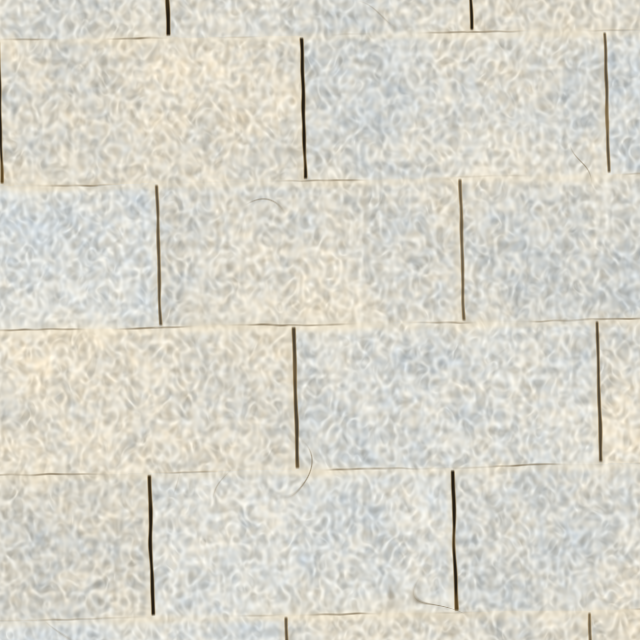
Reproduce this texture procedurally as a three.js fragment shader.

```glsl
// Pale granite block wall in running bond: about two blocks across, four and a half down.
// Courses are tilted and wavering; the grain is made of warped ridged noise,
// with dark open upright joints and cream bed joints holding a broken hairline.

#define BLOCK_W 0.474
#define COURSE_H 0.2262
#define FIRST_BED 0.040
#define FIRST_JOINT 0.450
#define BOND_SHIFT 0.220
#define TILT 0.018
#define GRAIN_FREQ 46.0
#define GRAIN_CONTRAST 0.145
#define EDGE 0.0014

varying vec2 vUv;

const vec3 STONE = vec3(0.835, 0.827, 0.790);
const vec3 CREAM = vec3(0.915, 0.875, 0.785);
const vec3 BROWN = vec3(0.47, 0.41, 0.31);
const vec3 GAP = vec3(0.14, 0.115, 0.075);
const vec3 OCHRE = vec3(0.50, 0.38, 0.19);
const vec3 WARMTH = vec3(0.034, 0.006, -0.034);

vec2 hash2(vec2 p) {
  vec3 q = fract(p.xyx * vec3(0.1031, 0.1030, 0.0973));
  q += dot(q, q.yzx + 33.33);
  return fract((q.xx + q.yz) * q.zy);
}

float corner(vec2 cell, vec2 f, vec2 o) {
  return dot(hash2(cell + o + 100.0) * 2.0 - 1.0, f - o);
}

// Gradient noise, roughly -0.7 to 0.7
float noise(vec2 p) {
  vec2 i = floor(p), f = p - i;
  vec2 s = f * f * f * (f * (f * 6.0 - 15.0) + 10.0);
  return mix(mix(corner(i, f, vec2(0.0)), corner(i, f, vec2(1.0, 0.0)), s.x),
             mix(corner(i, f, vec2(0.0, 1.0)), corner(i, f, vec2(1.0)), s.x), s.y);
}

float stroke(float d, float halfWidth) {
  return 1.0 - smoothstep(halfWidth - EDGE, halfWidth + EDGE, abs(d));
}

// Curling light fibres over finer speckle, centred on zero
float grain(vec2 p) {
  vec2 q = p + 0.007 * vec2(noise(p * 34.0), noise(p * 34.0 + 17.3));
  q *= vec2(1.12, 0.9);
  float fibre = 1.0 - smoothstep(0.0, 0.32, abs(noise(q * GRAIN_FREQ)));
  float curl = 1.0 - smoothstep(0.0, 0.34, abs(noise(q.yx * GRAIN_FREQ * 1.35 + 41.0)));
  float speckle = noise(q * GRAIN_FREQ * 2.1 + 9.0);
  return 0.60 * (fibre - 0.5) + 0.40 * (curl - 0.5) + 0.9 * speckle;
}

void main() {
  vec2 p = vUv;

  // Course layout
  float waver = 0.006 * noise(p * vec2(5.0, 3.0) + 3.7) + 0.002 * noise(p * 31.0);
  float v = (p.y - FIRST_BED - TILT * (p.x - 0.5) + waver) / COURSE_H;
  float row = floor(v) + 1.0;
  float rise = fract(v);
  float bed = floor(v + 0.5);
  float dy = (v - bed) * COURSE_H;

  // Upright joints, shifted on alternate courses and leaning slightly
  float start = FIRST_JOINT + 0.006 * row - BOND_SHIFT * mod(row, 2.0);
  float lean = 0.006 * (0.5 - rise) + 0.003 * noise(vec2(p.y * 16.0, row * 7.3));
  float u = (p.x - start - lean) / BLOCK_W;
  float joint = floor(u + 0.5);
  float dx = (u - joint) * BLOCK_W;
  vec2 blockRand = hash2(vec2(floor(u), row) + 51.0);
  vec2 jointRand = hash2(vec2(joint, row) + 23.0);

  // Stone: tone and warmth drift over the wall and change per block
  float cloud = noise(p * 4.3 + 5.1) + 0.6 * noise(p * 11.0 + 2.6);
  float mottle = noise(p * 24.0 + 8.0);
  float warm = 1.3 * (blockRand.x - 0.55) + 1.1 * cloud + 0.9 * mottle;
  float tone = 0.035 * (blockRand.y - 0.5) + 0.045 * cloud + 0.035 * mottle;
  float g = grain(p);
  vec3 col = STONE + tone + GRAIN_CONTRAST * g + WARMTH * warm;
  col += WARMTH * 0.9 * noise(p * 75.0 + 31.0);

  // Cream stain and lip along the bed joints
  float stain = exp(-abs(dy) * 38.0) * smoothstep(-0.1, 0.4, noise(p * 7.0 + 61.0));
  float lip = exp(-pow((dy + 0.004) / 0.007, 2.0));
  col = mix(col, CREAM + 0.09 * g, 0.45 * stain + 0.48 * lip);

  // Broken hairline in the bed
  float broken = smoothstep(-0.12, 0.22, noise(vec2(p.x * 8.0, bed * 5.7 + 0.4)));
  float worn = 0.65 + 0.7 * noise(vec2(p.x * 48.0, bed * 3.1 + 0.5));
  col = mix(col, BROWN, stroke(dy, 0.0014) * broken * clamp(worn, 0.0, 1.0) * 0.8);

  // Short curved cracks close to the beds
  float bend = noise(p * 9.0 + 14.0) / 9.0;
  float near = smoothstep(0.06, 0.015, abs(dy)) * smoothstep(0.22, 0.34, noise(p * 6.0 + 77.0));
  col = mix(col, BROWN, 0.55 * near * stroke(bend, 0.0009));

  // Upright joint: pale rim, ochre edge, dark gap of varying width
  float ends = smoothstep(0.001, 0.007, abs(dy));
  float open = mix(0.45, 1.0, smoothstep(0.1, 0.5, jointRand.x));
  float taper = 0.8 + 0.6 * noise(vec2(p.y * 22.0, joint * 5.3 + row));
  float gapWidth = mix(0.0011, 0.0030, open * jointRand.y + 0.3 * open) * taper;
  col = mix(col, CREAM, 0.35 * exp(-pow((dx + 0.007) / 0.005, 2.0)));
  col = mix(col, OCHRE, 0.55 * ends * stroke(dx, gapWidth + 0.0012));
  float rust = smoothstep(0.1, 0.4, noise(vec2(p.y * 13.0, row * 3.7 + joint)));
  col = mix(col, mix(GAP, OCHRE, 0.6 * rust), ends * open * stroke(dx, gapWidth));

  gl_FragColor = vec4(clamp(col, 0.0, 1.0), 1.0);
}
```
